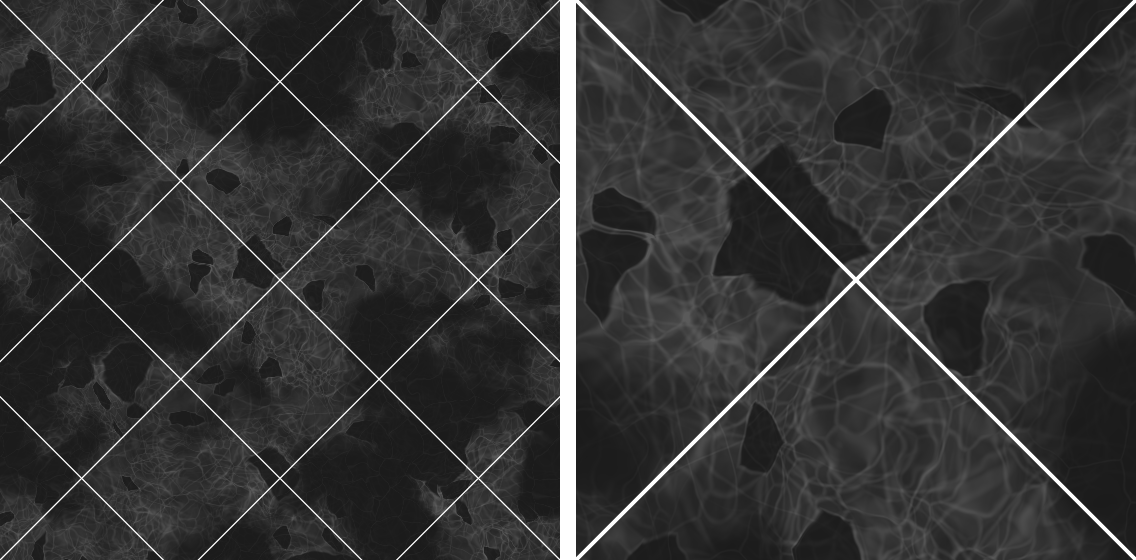
Left: the whole. Right: its middle third, enlarged.
Reproduce this texture procedurally as a WebGL 2 fragment shader.

```glsl
#version 300 es
precision highp float;

uniform vec2 u_resolution;
out vec4 outColor;

const float TILE_SIDE = 0.25043;
const float GROUT_WIDTH = 0.0023;
const vec3 GROUT_COLOR = vec3(1.0);
const vec3 VOID_COLOR = vec3(0.106);
const vec3 STONE_COLOR = vec3(0.20);
const vec3 VEIN_COLOR = vec3(0.43);

float hash(vec2 p) {
    vec3 q = fract(p.xyx * 0.1031);
    q += dot(q, q.yzx + 33.33);
    return fract((q.x + q.y) * q.z);
}

mat2 rotation(float angle) {
    float c = cos(angle), s = sin(angle);
    return mat2(c, s, -s, c);
}

float noise(vec2 p) {
    vec2 cell = floor(p), f = fract(p);
    f = f * f * (3.0 - 2.0 * f);
    float low = mix(hash(cell), hash(cell + vec2(1, 0)), f.x);
    float high = mix(hash(cell + vec2(0, 1)), hash(cell + vec2(1, 1)), f.x);
    return mix(low, high, f.y);
}

float fbm(vec2 p) {
    float sum = 0.0, amplitude = 0.5;
    for (int i = 0; i < 5; i++) {
        sum += amplitude * noise(p);
        p = rotation(0.6) * p * 2.03 + 11.7;
        amplitude *= 0.5;
    }
    return sum / 0.97;
}

// x: distance to the cell border, y: random value of the cell
vec2 cells(vec2 p) {
    vec2 base = floor(p);
    float nearest = 9.0, second = 9.0, id = 0.0;
    for (int y = -1; y <= 1; y++) {
        for (int x = -1; x <= 1; x++) {
            vec2 cell = base + vec2(x, y);
            vec2 site = cell + vec2(hash(cell), hash(cell + 57.3));
            float d = length(site - p);
            if (d < nearest) {
                second = nearest;
                nearest = d;
                id = hash(cell + 131.9);
            } else {
                second = min(second, d);
            }
        }
    }
    return vec2(0.5 * (second - nearest), id);
}

// Netlike veins at several scales, each fading in and out
float webs(vec2 p) {
    float sum = 0.0, scale = 17.0;
    for (int i = 0; i < 4; i++) {
        vec2 q = rotation(float(i) * 1.3) * p * scale + float(i) * 19.0;
        float strand = 1.0 - smoothstep(0.0, 0.02 + 0.0016 * scale, cells(q).x);
        sum += strand * smoothstep(0.3, 0.75, noise(q * 0.35 + 7.0));
        scale *= 1.6;
    }
    return sum;
}

// Long thin threads running in many directions
float fibres(vec2 p) {
    float sum = 0.0;
    for (int i = 0; i < 12; i++) {
        float k = float(i);
        vec2 q = rotation(k * 2.4) * p * vec2(5.0 + 0.6 * k, 17.0 + 1.5 * k) + k * 23.0;
        float thread = 1.0 - smoothstep(0.0, 0.036, abs(noise(q) - 0.5));
        sum += thread * smoothstep(0.25, 0.8, noise(q * 0.7 + 41.0));
    }
    return sum;
}

// x: inside of scattered dark hollows, y: their bright rims
vec2 hollows(vec2 p, float share) {
    vec2 patches = cells(p);
    float chosen = step(patches.y, share);
    float inside = smoothstep(0.05, 0.09, patches.x);
    float rim = 1.0 - smoothstep(0.0, 0.035, abs(patches.x - 0.04));
    return chosen * vec2(inside, rim);
}

vec3 marble(vec2 p) {
    vec2 warp = vec2(fbm(p * 8.0 + 3.0), fbm(p * 8.0 + 37.0)) - 0.5;
    vec2 ripple = vec2(noise(p * 40.0), noise(p * 40.0 + 71.0)) - 0.5;
    vec2 bent = p + 0.08 * warp + 0.012 * ripple;

    // Cloudy density, broken by hollows of two sizes
    float cloud = smoothstep(0.33, 0.60, fbm(p * 7.0 + 8.0 + warp));
    vec2 hole = max(hollows(bent * 11.0 + 4.0, 0.17), hollows(bent * 27.0 + 31.0, 0.10));
    float density = cloud * (1.0 - 0.92 * hole.x);

    // Stone body with fine mottling
    float mottle = fbm(p * 45.0 + 5.0 * warp);
    vec3 color = mix(VOID_COLOR, STONE_COLOR, density * (0.2 + 1.1 * mottle));

    // Veins gather where the cloud is dense
    float vein = 0.22 * webs(bent) + 0.17 * fibres(p + 0.03 * warp) + 0.2 * hole.y;
    color = mix(color, VEIN_COLOR, min(vein * (0.10 + 0.90 * density), 0.7));

    // Faint cracks across the dark areas
    float crack = 1.0 - smoothstep(0.0, 0.03, cells(bent * 24.0 + 90.0).x);
    return color + 0.025 * crack * (1.0 - density);
}

// Distance to the closest line of a diagonal square grid
float gridDistance(vec2 p, float side) {
    vec2 diagonal = rotation(radians(45.0)) * p;
    vec2 d = abs(fract(diagonal / side + 0.5) - 0.5) * side;
    return min(d.x, d.y);
}

void main() {
    float pixel = 1.0 / u_resolution.y;
    vec2 p = gl_FragCoord.xy * pixel;
    float d = gridDistance(p - 0.5, TILE_SIDE) - 0.5 * GROUT_WIDTH;
    float grout = 1.0 - smoothstep(-0.6 * pixel, 0.6 * pixel, d);
    outColor = vec4(mix(marble(p), GROUT_COLOR, grout), 1.0);
}
```
